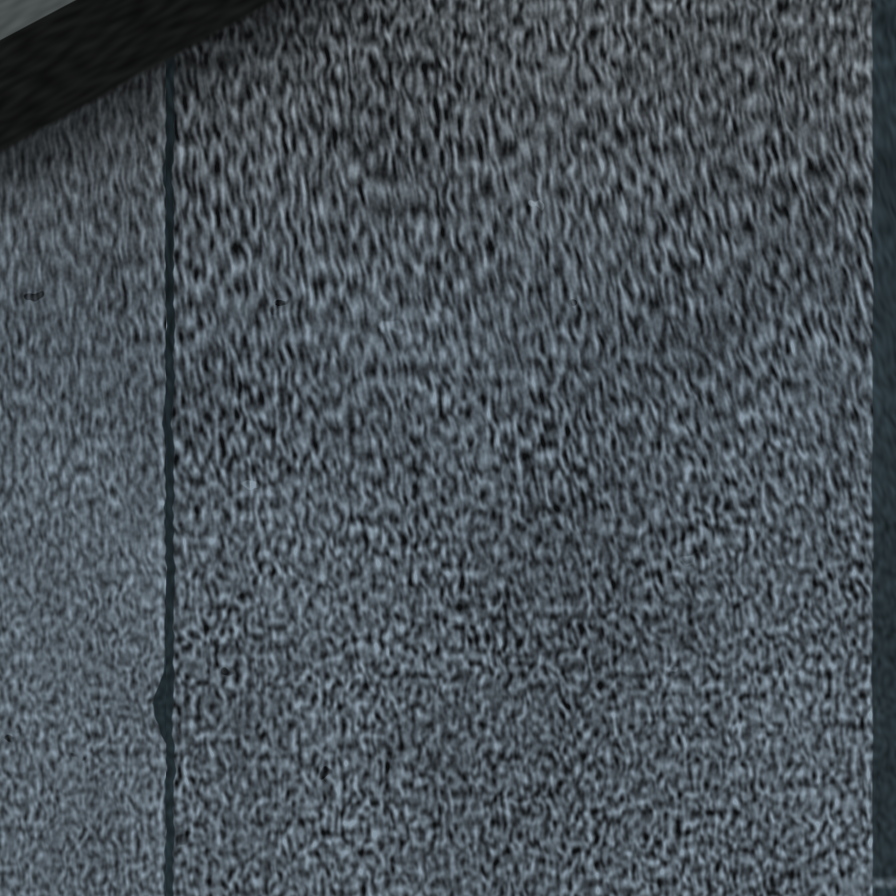
Reproduce this texture procedurally as a WebGL 1 fragment shader.

```glsl
precision highp float;
// Weathered blue-grey stone wall with a vertical joint, fine cracks and a dark sloping beam.

uniform vec2 u_resolution;

const vec3 STONE_TINT = vec3(0.895, 1.0, 1.085);
const vec3 WARM_TINT = vec3(0.96, 1.0, 1.02);
const vec3 JOINT_COLOR = vec3(0.11, 0.145, 0.16);
const vec3 RECESS_COLOR = vec3(0.155, 0.195, 0.215);
const vec3 BEAM_COLOR = vec3(0.075, 0.08, 0.078);
const vec3 CAP_COLOR = vec3(0.29, 0.31, 0.31);

vec2 hash2(vec2 p) {
  vec3 q = fract(p.xyx * vec3(0.1031, 0.1030, 0.0973));
  q += dot(q, q.yzx + 33.33);
  return fract((q.xx + q.yz) * q.zy);
}

float cornerSlope(vec2 cell, vec2 corner, vec2 f) {
  vec2 gradient = normalize(hash2(cell + corner) - 0.4999);
  return dot(gradient, f - corner);
}

// Gradient noise, roughly -0.6 to 0.6
float noise(vec2 p) {
  vec2 cell = floor(p);
  vec2 f = p - cell;
  vec2 w = f * f * f * (f * (f * 6.0 - 15.0) + 10.0);
  float low = mix(cornerSlope(cell, vec2(0.0), f), cornerSlope(cell, vec2(1.0, 0.0), f), w.x);
  float high = mix(cornerSlope(cell, vec2(0.0, 1.0), f), cornerSlope(cell, vec2(1.0), f), w.x);
  return mix(low, high, w.y);
}

float cloud(vec2 p) {
  return noise(p) + 0.5 * noise(p * 2.1 + 17.0) + 0.25 * noise(p * 4.3 + 41.0);
}

// 1 within halfWidth of zero, fading over soft
float band(float d, float halfWidth, float soft) {
  return 1.0 - smoothstep(halfWidth - soft, halfWidth + soft, abs(d));
}

// Short, upright, slightly leaning strokes
float stoneGrain(vec2 p, vec2 scale) {
  vec2 bent = p + 0.004 * vec2(noise(p * 38.0), noise(p * 38.0 + 90.0));
  vec2 leaning = vec2(bent.x + 0.12 * bent.y, bent.y);
  float strokes = noise(bent * scale + 3.0);
  float leaningStrokes = noise(leaning * scale * vec2(1.13, 0.92) + 57.5);
  return strokes + 0.75 * leaningStrokes;
}

float pitMask(vec2 p, vec2 center, float radius) {
  vec2 d = (p - center) * vec2(0.8, 1.2);
  float ragged = length(d) + 0.012 * noise(p * 95.0);
  return 1.0 - smoothstep(radius * 0.5, radius * 1.3, ragged);
}

float crackMask(vec2 p, vec2 center, float halfLength) {
  float along = (p.y - center.y) / halfLength;
  float wander = 0.009 * noise(vec2(center.x * 70.0, p.y * 24.0));
  float ends = 1.0 - smoothstep(0.6, 1.0, abs(along));
  float broken = smoothstep(-0.3, 0.2, noise(vec2(p.x * 30.0, p.y * 45.0)));
  return ends * broken * band(p.x - center.x - wander, 0.0022 + 0.0012 * along, 0.002);
}

void main() {
  vec2 p = gl_FragCoord.xy / u_resolution;
  float soft = 1.2 / u_resolution.y;
  float leftPanel = 1.0 - smoothstep(0.18, 0.19, p.x);
  float beamDistance = p.y - (0.83 + 0.55 * p.x) + 0.004 * noise(p * 35.0);

  // Stone tone: broad stains, faint vertical streaks and strong grain
  float upright = smoothstep(0.25, 1.0, p.y);
  vec2 grainScale = mix(vec2(142.0, 92.0), vec2(158.0, 70.0), upright);
  float grain = stoneGrain(p, grainScale * (1.0 + 0.12 * floor(leftPanel + 0.5)));
  float tone = 0.345 - 0.035 * p.y + 0.03 * leftPanel;
  tone += 0.06 * cloud(p * 4.0) + 0.035 * noise(p * vec2(42.0, 5.0));
  tone += grain * mix(0.36, 0.25, leftPanel) * (1.0 + 0.3 * noise(p * 9.0));
  tone += 0.06 * noise(p * vec2(250.0, 190.0));

  // Scattered pits and pale chips
  for (int i = 0; i < 14; i++) {
    vec2 seed = hash2(vec2(float(i) + 4.0, 23.0));
    vec2 size = hash2(vec2(float(i) + 9.0, 71.0));
    float radius = 0.004 + 0.006 * size.x;
    float change = size.y > 0.72 ? 0.14 : -0.17;
    tone += change * pitMask(p, seed * vec2(0.94, 0.85), radius);
  }

  // Broken cracks stepping down the main panel
  for (int i = 0; i < 3; i++) {
    float row = float(i);
    vec2 center = vec2(0.497 - 0.032 * row, 0.735 - 0.3 * row);
    tone -= 0.2 * crackMask(p, center, 0.075);
  }

  // Chipped curve and pale ledge in the lower right corner
  float reach = max(p.x - 0.83, 0.0);
  float curve = p.y - 0.01 - 4.7 * reach * reach + 0.008 * noise(p * 45.0);
  float corner = smoothstep(0.82, 0.85, p.x) * (1.0 - smoothstep(0.95, 0.97, p.x));
  tone += corner * (0.07 * band(curve - 0.009, 0.004, 0.004) - 0.13 * band(curve, 0.004, 0.004));

  // Pale worn edges beside both joints
  float jointX = p.x - 0.189 - 0.004 * noise(vec2(2.0, p.y * 18.0));
  float recessX = p.x - 0.974 - 0.003 * noise(vec2(8.0, p.y * 14.0));
  float wear = 0.6 + noise(vec2(5.0, p.y * 50.0));
  tone += 0.12 * wear * (band(jointX + 0.010, 0.003, 0.003) + band(recessX + 0.003, 0.002, 0.002));

  // Shadow under the beam, with warmer stone near the top
  tone *= mix(1.0, 0.5, smoothstep(-0.10, 0.0, beamDistance));
  vec3 color = clamp(tone, 0.055, 0.60) * mix(STONE_TINT, WARM_TINT, 0.6 * smoothstep(0.55, 1.0, p.y));

  // Dark joint, widened on its left by a chip
  float chip = 0.013 * max(0.0, 1.0 - abs(p.y - 0.215) / 0.045);
  float ragged = 0.003 * noise(vec2(p.x * 20.0, p.y * 75.0));
  float joint = band(jointX + 0.5 * chip + ragged, 0.0048 + 0.5 * chip, soft);
  color = mix(color, JOINT_COLOR * (1.25 - 0.4 * p.y + 0.4 * grain), joint);

  // Recess at the right and the ledge that closes it
  float recess = smoothstep(-soft, soft, recessX);
  color = mix(color, RECESS_COLOR * (1.0 + 0.35 * grain + 0.3 * cloud(p * 12.0)), recess);
  float ledge = smoothstep(0.86, 0.94, p.x) * band(p.y - 0.016 + 0.006 * noise(p * 40.0), 0.004, 0.004);
  color = mix(color, STONE_TINT * (0.42 + 0.2 * grain), 0.8 * ledge);

  // Sloping beam and its lighter cap
  vec2 beamGrain = vec2(p.x + 0.55 * p.y, p.y - 0.55 * p.x) * vec2(28.0, 110.0);
  float streak = noise(beamGrain);
  float cap = smoothstep(-soft, soft, p.y - 0.955 - 0.53 * p.x);
  vec3 beam = mix(BEAM_COLOR * (1.0 + 0.7 * streak), CAP_COLOR * (1.0 + 0.25 * streak), cap);
  color = mix(color, beam, smoothstep(-0.006, 0.006, beamDistance));

  gl_FragColor = vec4(color, 1.0);
}
```
